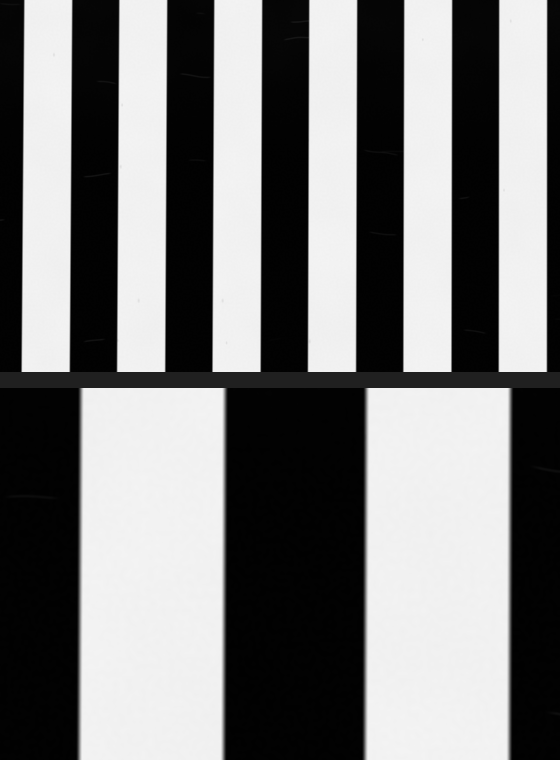
Top: the whole. Bottom: its middle third, enlarged.
Give the GLSL for this pattern, as a WebGL 2 fragment shader.

```glsl
#version 300 es
precision highp float;
// Glossy black and white vertical stripes, slightly fanned, with faint scratches and specks.

uniform vec2 u_resolution;
out vec4 outColor;

// Stripe layout, in canvas widths; x = at the bottom, y = at the top
const vec2 FIRST_WHITE = vec2(0.0386, 0.0434);
const vec2 PERIOD = vec2(0.1704, 0.1696);
const float WHITE_SHARE = 0.505;
const float EDGE_SOFTNESS = 0.0021;

// Colours
const vec3 WHITE = vec3(0.945);
const vec3 BLACK = vec3(0.006);
const float SHEEN = 0.018;       // lift of the black towards the top
const float MOTTLE = 0.010;      // cloudiness of the white
const float GRAIN = 0.008;

// Wear
const int SCRATCHES = 3;         // per black stripe
const float SCRATCH_WIDTH = 0.0009;
const float SCRATCH_GAIN = 0.07;
const float SPECK_CELLS = 26.0;
const float SPECK_CHANCE = 0.07;
const float SPECK_GAIN = 0.07;

float hash(vec2 p) {
  uvec2 q = uvec2(ivec2(floor(p)) + 4096);
  uint h = q.x * 1597u + q.y * 51749u;
  h = (h ^ (h >> 15)) * 73244475u;
  h = (h ^ (h >> 13)) * 73244475u;
  return float((h ^ (h >> 16)) & 65535u) / 65535.0;
}

vec2 gradient(vec2 cell) {
  float angle = 6.2832 * hash(cell);
  return vec2(cos(angle), sin(angle));
}

float gradientNoise(vec2 p) {
  vec2 i = floor(p), f = p - i;
  vec2 u = f * f * f * (f * (f * 6.0 - 15.0) + 10.0);
  vec2 e = vec2(1.0, 0.0);
  float low = mix(dot(gradient(i), f), dot(gradient(i + e.xy), f - e.xy), u.x);
  float high = mix(dot(gradient(i + e.yx), f - e.yx), dot(gradient(i + e.xx), f - e.xx), u.x);
  return mix(low, high, u.y);
}

// Thin, nearly level scratches across one black stripe; x runs 0..1 over the stripe
float scratches(float x, float y, float stripe, float height, float pixel) {
  float sum = 0.0;
  for (int k = 0; k < SCRATCHES; k++) {
    vec2 seed = vec2(stripe * 7.0, float(k) * 5.0);
    float level = hash(seed) * height;
    float slope = (hash(seed + vec2(1.0, 0.0)) - 0.4) * 0.03;
    float start = hash(seed + vec2(2.0, 0.0)) * 0.6;
    float span = 0.25 + 0.6 * hash(seed + vec2(3.0, 0.0));
    float bend = 0.004 * gradientNoise(vec2(x * 2.0, level * 90.0));
    float d = abs(y - level - slope * x - bend);
    float line = 1.0 - smoothstep(0.0, SCRATCH_WIDTH + pixel, d);
    float ends = smoothstep(start, start + 0.1, x) * (1.0 - smoothstep(start + span - 0.1, start + span, x));
    sum += line * ends * hash(seed + vec2(4.0, 0.0));
  }
  return sum;
}

// Sparse small marks scattered on a jittered grid
float specks(vec2 p, float pixel) {
  vec2 cell = floor(p * SPECK_CELLS);
  vec2 jitter = 0.2 + 0.6 * vec2(hash(cell + 100.0), hash(cell + 200.0));
  vec2 offset = (p * SPECK_CELLS - cell - jitter) / SPECK_CELLS;
  float radius = mix(0.0008, 0.0022, hash(cell + 300.0));
  float spot = 1.0 - smoothstep(0.0, radius + pixel, length(offset * vec2(1.0, 0.6)));
  return spot * step(hash(cell + 400.0), SPECK_CHANCE);
}

void main() {
  vec2 uv = gl_FragCoord.xy / u_resolution;
  float height = u_resolution.y / u_resolution.x;
  float pixel = 1.0 / u_resolution.x;
  vec2 p = vec2(uv.x, uv.y * height);

  // Stripes: signed distance to the nearest edge, positive inside white
  float period = mix(PERIOD.x, PERIOD.y, uv.y);
  float t = (p.x - mix(FIRST_WHITE.x, FIRST_WHITE.y, uv.y)) / period;
  float stripe = floor(t);
  float phase = t - stripe;
  float centred = abs(fract(phase - 0.5 * WHITE_SHARE + 0.5) - 0.5);
  float d = (0.5 * WHITE_SHARE - centred) * period;
  float soft = max(EDGE_SOFTNESS, 0.75 * pixel);
  float white = smoothstep(-soft, soft, d);

  // Surfaces
  float cloud = gradientNoise(p * 7.0) + 0.5 * gradientNoise(p * 23.0);
  float grain = GRAIN * gradientNoise(p * 240.0);
  vec3 paper = WHITE + MOTTLE * cloud + grain - SPECK_GAIN * specks(p, pixel);

  float across = (phase - WHITE_SHARE) / (1.0 - WHITE_SHARE);
  float wear = scratches(across, p.y, stripe, height, pixel);
  float sheen = SHEEN * smoothstep(0.55, 1.0, uv.y) * (0.8 + 0.6 * cloud);
  vec3 gloss = BLACK + sheen + 0.5 * grain + SCRATCH_GAIN * wear;

  outColor = vec4(clamp(mix(gloss, paper, white), 0.0, 1.0), 1.0);
}
```
